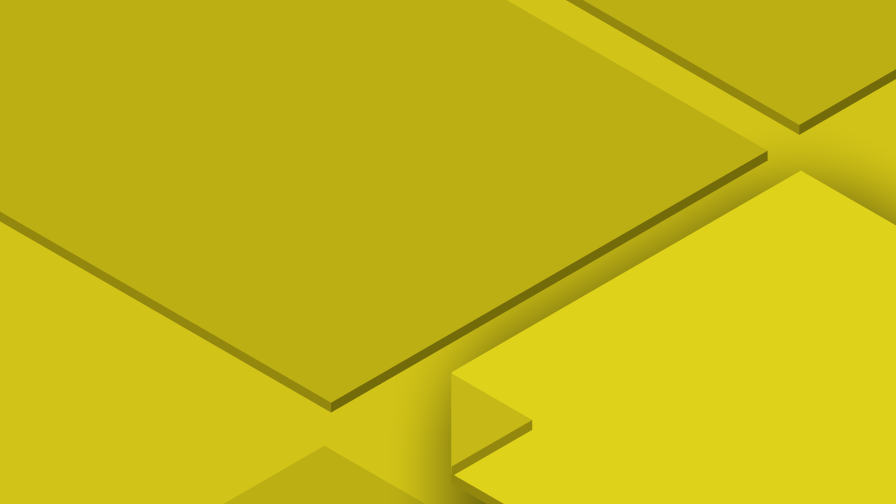
Give the GLSL for this background, as a Shadertoy shader.

```glsl
// Isometric yellow slabs lying on a flat ground, one raised block casting a soft shadow.
// Each slab is a hexagonal prism outline cut by six half-planes; its top face and
// two walls are told apart by coordinates measured across the slanted edges.

const float SLOPE = 0.8660254;   // sine of 60 degrees
const float THIN = 0.0195;       // slab thickness in canvas heights

const vec3 GROUND = vec3(0.82, 0.765, 0.09);
const vec3 OLIVE = vec3(0.738, 0.686, 0.08);
const vec3 BRIGHT = vec3(0.873, 0.822, 0.10);
const vec3 NOTCH = vec3(0.775, 0.722, 0.085);
const vec3 WALL_LIT = vec3(0.58, 0.53, 0.05);
const vec3 WALL_DARK = vec3(0.45, 0.415, 0.04);

// Distances from the two lower edges that meet at the slab's bottom corner.
vec2 isoAxes(vec2 p) {
    return vec2(0.5 * p.x + SLOPE * p.y, -0.5 * p.x + SLOPE * p.y);
}

float cover(float d, float pixel) {
    return clamp(0.5 - d / pixel, 0.0, 1.0);
}

// Signed bound of a prism: p is relative to the bottom corner of its top face.
float prism(vec2 p, vec2 size, float thickness) {
    vec2 e = isoAxes(p);
    vec2 slanted = max(-e - SLOPE * thickness, e - size);
    float upright = max(p.x - size.x, -p.x - size.y);
    return max(max(slanted.x, slanted.y), upright);
}

// Lay a slab with its walls over the base colour.
vec3 slab(vec3 base, vec2 p, vec2 size, float thickness,
          vec3 top, vec3 leftWall, vec3 rightWall, float pixel) {
    vec2 e = isoAxes(p);
    vec3 wall = mix(rightWall, leftWall, cover(p.x, pixel));
    vec3 tint = mix(wall, top, cover(max(-e.x, -e.y), pixel));
    return mix(base, tint, cover(prism(p, size, thickness), pixel));
}

// Blurred silhouette of a block: soft upper edges and a soft left side.
float softShadow(vec2 p, vec2 size, float blur) {
    vec2 e = isoAxes(p);
    vec2 upper = 1.0 - smoothstep(-blur, blur, e - size);
    float left = smoothstep(-blur, blur, p.x + size.y);
    return upper.x * upper.y * left;
}

void mainImage(out vec4 fragColor, in vec2 fragCoord) {
    vec2 p = fragCoord / iResolution.y;
    float pixel = 1.0 / iResolution.y;
    vec3 col = GROUND;

    // Low slab rising from the bottom edge
    col = slab(col, p - vec2(0.6435, -1.039), vec2(1.0), THIN,
               OLIVE, WALL_LIT, WALL_DARK, pixel);

    // Shadow around the raised block
    vec2 block = p - vec2(3.896, -1.4704);
    vec2 blockSize = vec2(0.693, 3.0);
    float blockHeight = 0.2016;
    col *= 1.0 - 0.52 * softShadow(block, blockSize, 0.135);

    // Large slab and its neighbour at the upper right
    col = slab(col, p - vec2(0.657, 0.201), vec2(0.866, 3.0), THIN,
               OLIVE, WALL_LIT, WALL_DARK, pixel);
    col = slab(col, p - vec2(1.586, 0.752), vec2(3.0), THIN,
               OLIVE, WALL_LIT, WALL_DARK, pixel);

    // Raised block: thin lower rim, then the bright body
    col = slab(col, block, blockSize, blockHeight + THIN,
               WALL_LIT, WALL_LIT, WALL_LIT, pixel);
    col = slab(col, block, blockSize, blockHeight,
               BRIGHT, BRIGHT, BRIGHT, pixel);

    // Triangular notch, clipped by the block's left side
    vec3 notched = slab(col, p - vec2(-1.944, -1.5654), vec2(3.0), THIN,
                        NOTCH, WALL_LIT, WALL_LIT, pixel);
    col = mix(col, notched, cover(-block.x - blockSize.y, pixel));

    fragColor = vec4(col, 1.0);
}
```
